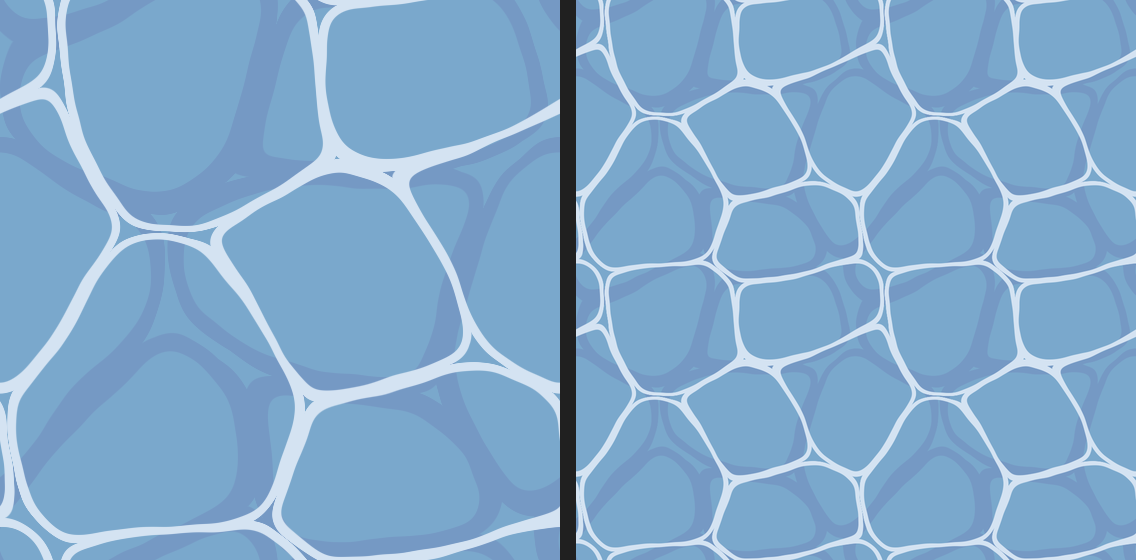
Left: one tile. Right: repeated 2 by 2.
Write a three.js fragment shader that draws this texture.

```glsl
// Stylised water caustics: a thin pale foam net over a wide, darker shadow net.
// Each net is the border of a wrapped cell pattern, found with a soft minimum
// that rounds the cells, thickens the junctions and opens small holes in them.

varying vec2 vUv;

const vec3 WATER_COLOR  = vec3(0.48, 0.66, 0.80);
const vec3 SHADOW_COLOR = vec3(0.46, 0.60, 0.77);
const vec3 FOAM_COLOR   = vec3(0.83, 0.89, 0.95);

const vec2  CELLS = vec2(2.0, 3.0);    // cells across and up, whole numbers
const float JITTER = 0.72;             // scatter of the cell centres
const float EDGE_SOFTNESS = 0.0013;    // half width of the smoothed edge

const float FOAM_WIDTH = 0.0102;       // half width of a strand
const float FOAM_ROUNDING = 0.035;     // size of the rounded junctions
const float FOAM_HOLE_LEVEL = 0.28;    // lower gives larger, more frequent holes
const float FOAM_SEED = 17.0;

const float SHADOW_WIDTH = 0.0205;
const float SHADOW_ROUNDING = 0.050;
const float SHADOW_HOLE_LEVEL = 0.42;
const float SHADOW_SEED = 43.0;

const float BEND_FREQ = 3.0;           // broad curves of the strands
const float BEND_SIZE = 0.045;
const float RIPPLE_FREQ = 15.0;        // small hand-cut bumps
const float RIPPLE_SIZE = 0.0045;
const float WIDTH_FREQ = 5.0;          // swelling and thinning
const float WIDTH_VARIATION = 0.75;
const float HOLE_FREQ = 4.0;
const float HOLE_VARIATION = 0.8;

vec2 hash2(vec2 p, float seed) {
  vec3 q = fract(vec3(p.xyx + seed) * vec3(0.1031, 0.1030, 0.0973));
  q += dot(q, q.yzx + 33.33);
  return fract((q.xx + q.yz) * q.zy);
}

float cornerSlope(vec2 corner, vec2 offset, float freq, float seed) {
  float angle = 6.28318 * hash2(mod(corner, freq), seed).x;
  return dot(vec2(cos(angle), sin(angle)), offset);
}

// Gradient noise that wraps over the canvas, about -0.7 to 0.7
float gradientNoise(vec2 uv, float freq, float seed) {
  vec2 p = uv * freq;
  vec2 i = floor(p);
  vec2 f = p - i;
  vec2 u = f * f * f * (f * (f * 6.0 - 15.0) + 10.0);
  vec2 x = vec2(1.0, 0.0);
  float low  = mix(cornerSlope(i, f, freq, seed),
                   cornerSlope(i + x.xy, f - x.xy, freq, seed), u.x);
  float high = mix(cornerSlope(i + x.yx, f - x.yx, freq, seed),
                   cornerSlope(i + x.xx, f - x.xx, freq, seed), u.x);
  return mix(low, high, u.y);
}

vec2 warp(vec2 uv, float freq, float seed) {
  return vec2(gradientNoise(uv, freq, seed), gradientNoise(uv, freq, seed + 5.0));
}

// x: soft gap between nearest and other centres, 0 on borders and
// negative at junctions; y: the same gap as a distance on the canvas
vec2 cellBorder(vec2 p, float rounding, float seed) {
  vec2 home = floor(p * CELLS);
  float nearest = 10.0;
  vec2 nearestDir = vec2(0.0);
  float others = 1e-25;
  vec2 othersDir = vec2(0.0);
  for (int j = -2; j <= 2; j++) {
    for (int i = -2; i <= 2; i++) {
      vec2 cell = home + vec2(float(i), float(j));
      vec2 id = mod(cell, CELLS);
      vec2 centre = cell + 0.5 + JITTER * (hash2(id, seed) - 0.5);
      centre.x += 0.5 * mod(id.y, 2.0);          // stagger the rows
      vec2 away = p - centre / CELLS;
      float dist = max(length(away), 1e-4);
      vec2 dir = away / dist;
      bool closer = dist < nearest;
      float farDist = closer ? nearest : dist;
      vec2 farDir = closer ? nearestDir : dir;
      if (closer) {
        nearest = dist;
        nearestDir = dir;
      }
      float weight = exp(-farDist / rounding);
      others += weight;
      othersDir += weight * farDir;
    }
  }
  float gap = -rounding * log(others) - nearest;
  float slope = max(length(othersDir / others - nearestDir), 0.25);
  return vec2(gap, gap / slope);
}

// Coverage of one net, with holes where its junctions are broad
float net(vec2 uv, float width, float rounding, float holeLevel, float seed) {
  vec2 p = uv + BEND_SIZE * warp(uv, BEND_FREQ, seed + 1.0)
              + RIPPLE_SIZE * warp(uv, RIPPLE_FREQ, seed + 2.0);
  vec2 border = cellBorder(p, rounding, seed);
  float swell = 1.0 + WIDTH_VARIATION * gradientNoise(uv, WIDTH_FREQ, seed + 3.0);
  float level = holeLevel + HOLE_VARIATION * gradientNoise(uv, HOLE_FREQ, seed + 4.0);
  float hole = -border.x - rounding * max(level, 0.16);
  float strand = 1.0 - smoothstep(-EDGE_SOFTNESS, EDGE_SOFTNESS, border.y - width * swell);
  return strand * (1.0 - smoothstep(-EDGE_SOFTNESS, EDGE_SOFTNESS, hole));
}

void main() {
  float shadow = net(vUv, SHADOW_WIDTH, SHADOW_ROUNDING, SHADOW_HOLE_LEVEL, SHADOW_SEED);
  float foam = net(vUv, FOAM_WIDTH, FOAM_ROUNDING, FOAM_HOLE_LEVEL, FOAM_SEED);
  vec3 color = mix(WATER_COLOR, SHADOW_COLOR, shadow);
  gl_FragColor = vec4(mix(color, FOAM_COLOR, foam), 1.0);
}
```
